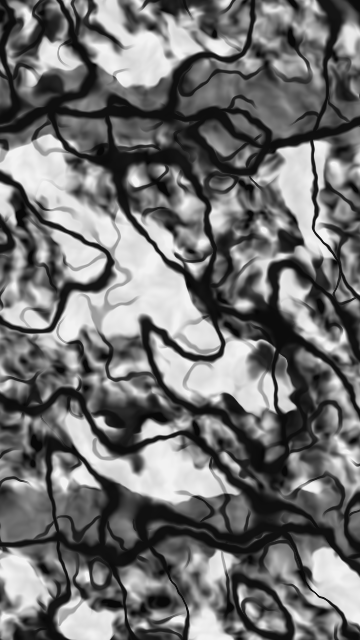
A WebGL 1 fragment shader for this texture:

```glsl
precision highp float;
// Weathered stone wall: pale plaster patches, mottled grey rock, dark branching cracks.
uniform vec2 u_resolution;

float hash(vec2 cell) {
  return fract(sin(dot(cell, vec2(127.1, 311.7))) * 43758.5453);
}

// Slope of one lattice corner, seen from offset d
float corner(vec2 cell, vec2 d) {
  float angle = 6.2832 * hash(cell);
  return dot(vec2(cos(angle), sin(angle)), d);
}

// Gradient noise, roughly -0.7 to 0.7
float noise(vec2 p) {
  vec2 i = floor(p);
  vec2 f = p - i;
  vec2 s = f * f * f * (f * (f * 6.0 - 15.0) + 10.0);
  vec2 x = vec2(1.0, 0.0);
  return mix(mix(corner(i, f), corner(i + x.xy, f - x.xy), s.x),
             mix(corner(i + x.yx, f - x.yx), corner(i + x.xx, f - x.xx), s.x), s.y);
}

float fbm(vec2 p) {
  float sum = 0.0;
  float amplitude = 1.0;
  for (int k = 0; k < 4; k++) {
    sum += amplitude * noise(p);
    p = mat2(0.8, 0.6, -0.6, 0.8) * p * 2.0 + 7.3;
    amplitude *= 0.5;
  }
  return sum;
}

// Dark line along the zero contour of noise
float crack(vec2 p, float width) {
  return 1.0 - smoothstep(width * 0.4, width * 1.5, abs(noise(p)));
}

void main() {
  vec2 p = gl_FragCoord.xy / u_resolution.y;

  // Ragged warp, then a grain falling from upper left to lower right
  vec2 warp = vec2(fbm(p * 9.0 + 3.1), fbm(p * 9.0 + 41.7));
  vec2 w = p + 0.025 * warp;
  vec2 q = vec2(0.62 * dot(w, vec2(0.6, -0.8)), dot(w, vec2(0.8, 0.6)));

  // Mottled rock
  float grain = noise(q * 42.0 + 5.0) + 0.45 * noise(w * 75.0);
  float tone = 0.46 + 0.85 * grain + 0.25 * noise(w * 14.0 + 9.0);

  // Two level ledges of smoother grey stone
  float ledgeY = mod(w.y + 0.03 * noise(p * 5.0), 0.645) - 0.18;
  float ledge = 1.0 - smoothstep(0.03, 0.065, abs(ledgeY) + 0.03 * warp.x);
  float stone = 0.4 + 0.16 * grain + 0.25 * noise(p * 11.0 + 2.0);
  tone = mix(tone, stone, 0.9 * ledge);

  // Pale plaster
  float plaster = smoothstep(0.05, 0.17, fbm(q * 7.0 + 17.0) - 0.45 * ledge);
  tone = mix(tone, 0.9 + 0.1 * grain + 0.08 * noise(w * 20.0), plaster);

  // Broad shadows, heavier at the sides of the lower ledge
  float side = smoothstep(0.1, 0.28, abs(p.x - 0.28)) * (1.0 - p.y);
  float shade = fbm(q * 6.0 + 63.0) + 0.4 * side * ledge - 0.2 * plaster;
  tone = mix(tone, 0.09 + 0.08 * grain, 0.95 * smoothstep(0.24, 0.38, shade));

  // Thick cracks with swelling width, fine broken ones, and the ledge seam
  float swell = 0.05 + 0.06 * noise(p * 7.0 + 31.0);
  float thick = crack(q * 9.0 + 23.0, max(swell, 0.012));
  float broken = smoothstep(-0.12, 0.1, noise(p * 10.0 + 51.0));
  float fine = crack(w * 17.0 + 11.0, 0.055) * broken * (1.0 - 0.6 * plaster);
  float seamY = abs(ledgeY + 0.025 + 0.05 * noise(p * 8.0 + 71.0));
  float seam = 1.0 - smoothstep(0.004, 0.012, seamY + 0.008 * warp.y);
  float dark = max(max(thick, 0.85 * fine), seam);
  tone = mix(tone, 0.045, 0.96 * dark);

  gl_FragColor = vec4(vec3(clamp(tone, 0.03, 0.95)), 1.0);
}
```
